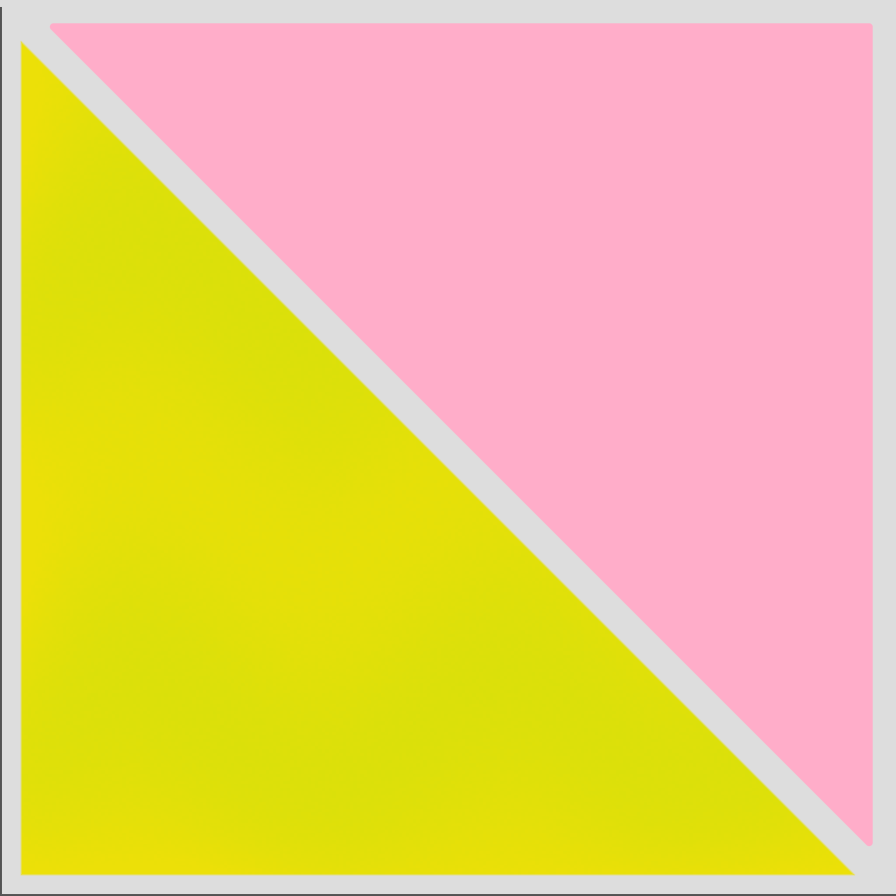
A Shadertoy shader for this background:

```glsl
const vec3 PAPER = vec3(0.867);
const vec3 INK = vec3(0.12);
const vec3 PINK = vec3(1.0, 0.678, 0.788);
const vec3 YELLOW_GREEN = vec3(0.85, 0.88, 0.04);
const vec3 YELLOW_WARM = vec3(0.925, 0.88, 0.03);

const vec2 YELLOW_CORNER = vec2(0.0236);
const float YELLOW_LEG = 0.930;
const float YELLOW_BLUR = 0.0009;
const vec2 PINK_CORNER = vec2(0.974);
const float PINK_LEG = 0.924;
const float PINK_ROUNDING = 0.004;

const float RULE_OFFSET = 0.0011;
const float RULE_HALF_WIDTH = 0.0008;
const float RULE_TOP = 0.992;
const float EDGE_WARMTH_REACH = 0.045;
const float GRAIN_CELLS = 256.0;
const float GRAIN_AMOUNT = 0.12;

float hash(vec2 cell) {
    return fract(sin(dot(cell, vec2(127.1, 311.7))) * 43758.5);
}

float segmentDistance(vec2 p, vec2 a, vec2 b) {
    vec2 ab = b - a;
    return length(p - a - ab * clamp(dot(p - a, ab) / dot(ab, ab), 0.0, 1.0));
}

// Right triangle with its square corner at zero and legs along +x and +y
float rightTriangle(vec2 p, float leg, float rounding) {
    p -= rounding;
    leg -= rounding * (2.0 + sqrt(2.0));
    vec2 xEnd = vec2(leg, 0.0);
    vec2 yEnd = xEnd.yx;
    float d = min(segmentDistance(p, vec2(0.0), xEnd),
              min(segmentDistance(p, vec2(0.0), yEnd), segmentDistance(p, xEnd, yEnd)));
    float outside = max(max(-p.x, -p.y), p.x + p.y - leg);
    return d * sign(outside) - rounding;
}

float coverage(float d, float softness) {
    return 1.0 - smoothstep(-softness, softness, d);
}

// Soft drifting patches, warmer along the two outer legs
vec3 yellowPaint(vec2 p) {
    float drift = 0.06 * sin(15.0 * (p.x - 0.46));
    float patches = 0.4 - 0.27 * cos(12.6 * (p.y - 0.18 - drift));
    vec2 inset = max(p - YELLOW_CORNER, 0.0);
    vec2 warmth = exp(-inset / EDGE_WARMTH_REACH);
    warmth *= 0.4 + 0.15 * sin(vec2(13.0, 11.0) * p.yx - vec2(3.5, 1.0));
    float grain = (hash(floor(p * GRAIN_CELLS)) - 0.5) * GRAIN_AMOUNT;
    float tone = patches + warmth.x + warmth.y + grain;
    return mix(YELLOW_GREEN, YELLOW_WARM, clamp(tone, 0.0, 1.0));
}

void mainImage(out vec4 fragColor, in vec2 fragCoord) {
    vec2 p = fragCoord / iResolution.xy;
    float aa = 0.75 / min(iResolution.x, iResolution.y);
    vec3 color = PAPER;

    // The two facing triangles
    float yellow = rightTriangle(p - YELLOW_CORNER, YELLOW_LEG, 0.0);
    color = mix(color, yellowPaint(p), coverage(yellow, aa + YELLOW_BLUR));
    float pink = rightTriangle(PINK_CORNER - p, PINK_LEG, PINK_ROUNDING);
    color = mix(color, PINK, coverage(pink, aa));

    // Thin rules along the left and bottom borders
    vec2 rule = abs(p - RULE_OFFSET) - RULE_HALF_WIDTH;
    float leftRule = max(rule.x, p.y - RULE_TOP);
    color = mix(color, INK, coverage(min(leftRule, rule.y), aa));

    fragColor = vec4(color, 1.0);
}
```
